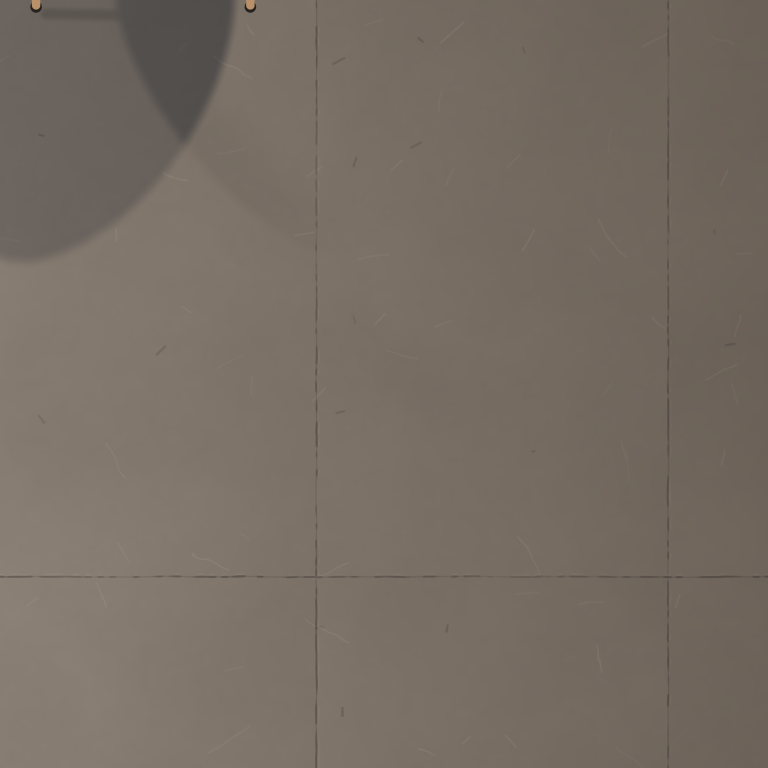
This texture is drawn by a Shadertoy shader. Its source:

```glsl
// Smooth grey-brown concrete floor cut into tall slabs by thin, broken joints.
// Layered noise gives the trowelled mottling, hashed cells scatter scratches and
// pits, and two overlapping soft shadows with peg ends lie at the upper left.

const vec2 SLAB_SIZE = vec2(0.458, 0.92);
const vec2 SLAB_ORIGIN = vec2(0.412, 0.249);
const float JOINT_HALF_WIDTH = 0.0011;
const float JOINT_WOBBLE = 0.0012;
const float JOINT_DEPTH = 0.27;
const vec3 LIGHT_CONCRETE = vec3(0.540, 0.500, 0.458);
const vec3 DARK_CONCRETE = vec3(0.405, 0.368, 0.332);
const vec3 SHADOW_TINT = vec3(0.815, 0.825, 0.850);
const vec3 OVERLAP_TINT = vec3(0.80, 0.82, 0.85);
const vec3 PEG_COLOR = vec3(0.72, 0.57, 0.42);
const vec3 PEG_BASE_COLOR = vec3(0.15, 0.13, 0.12);
const float MOTTLE = 0.085;
const float GRAIN = 0.022;
const float SCRATCH_CELLS = 11.0;
const float PIT_CELLS = 8.0;

float hash(vec2 p) {
    vec3 q = fract(vec3(p.xyx) * 0.1031);
    q += dot(q, q.yzx + 33.33);
    return fract((q.x + q.y) * q.z);
}

float noise(vec2 p) {
    vec2 i = floor(p), f = fract(p);
    f = f * f * (3.0 - 2.0 * f);
    return mix(mix(hash(i), hash(i + vec2(1, 0)), f.x),
               mix(hash(i + vec2(0, 1)), hash(i + vec2(1, 1)), f.x), f.y);
}

float fbm(vec2 p) {
    float sum = 0.0, amp = 0.5;
    for (int i = 0; i < 5; i++) {
        sum += amp * noise(p);
        p = mat2(1.6, 1.2, -1.2, 1.6) * p + 7.3;
        amp *= 0.5;
    }
    return sum;
}

float segmentDistance(vec2 p, vec2 a, vec2 b) {
    vec2 d = b - a;
    return length(p - a - d * clamp(dot(p - a, d) / dot(d, d), 0.0, 1.0));
}

// Rounded shape: below 1 inside, pointed when the power is low
float superellipse(vec2 p, vec2 center, vec2 radius, float power) {
    vec2 q = pow(abs(p - center) / radius, vec2(power));
    return pow(q.x + q.y, 1.0 / power);
}

// Signed distance to the nearest joint; coord runs across it, along follows it
float jointDistance(float coord, float along, float origin, float period) {
    float wobble = (fbm(vec2(along * 28.0, origin * 50.0)) - 0.5) * JOINT_WOBBLE * 2.0;
    return (fract((coord - origin) / period + 0.5) - 0.5) * period + wobble;
}

// Dark groove (x) and pale chipped edge (y)
vec2 joint(float d, vec2 id, float along, float aa) {
    float chips = noise(vec2(along * 130.0, id.x * 9.0 + id.y));
    float wear = 0.45 + 0.55 * noise(vec2(along * 9.0, id.x * 5.0 + id.y));
    float width = JOINT_HALF_WIDTH * (0.7 + 0.6 * chips);
    float groove = 1.0 - smoothstep(width - aa, width + aa, abs(d));
    float edge = 1.0 - smoothstep(0.0, 0.0016 + aa, abs(d - 0.0026));
    return vec2(groove * wear * mix(0.45, 1.0, smoothstep(0.2, 0.6, chips)),
                edge * smoothstep(0.45, 0.9, chips));
}

// One short stroke in some of the cells
float strokes(vec2 uv, float cells, float seed, float density, float len, float width, float aa) {
    vec2 id = floor(uv * cells) + seed;
    if (hash(id) > density) return 0.0;
    vec2 center = 0.3 + 0.4 * vec2(hash(id + 11.7), hash(id + 23.1));
    float angle = 6.283 * hash(id + 37.9);
    vec2 arm = vec2(cos(angle), sin(angle)) * len * (0.3 + 0.7 * hash(id + 51.3));
    vec2 p = fract(uv * cells) + 0.05 * (noise(uv * 60.0) - 0.5);
    float d = segmentDistance(p, center - arm, center + arm) / cells;
    return (1.0 - smoothstep(0.0, width + aa, d)) * (0.4 + 0.6 * hash(id + 67.0));
}

void mainImage(out vec4 fragColor, in vec2 fragCoord) {
    vec2 uv = fragCoord / iResolution.xy;
    float aa = 0.7 / min(iResolution.x, iResolution.y);

    // Light falling off to the right and slightly to the top
    float shade = 0.03 + 0.86 * uv.x + 0.13 * uv.y * (1.0 - 0.6 * uv.x);
    vec3 color = mix(LIGHT_CONCRETE, DARK_CONCRETE, clamp(shade, 0.0, 1.0));

    // Mottling, fine grain and a slight tone per slab
    vec2 slab = floor((uv - SLAB_ORIGIN) / SLAB_SIZE);
    float cloud = fbm(uv * 4.5 + 1.2 * fbm(uv * 3.0) + slab * 5.0) - 0.48;
    color *= 1.0 + MOTTLE * cloud + GRAIN * (fbm(uv * 70.0) - 0.48);
    color *= 1.0 + 0.015 * (hash(slab + 4.0) - 0.5);

    // Scratches and pits
    float scratch = strokes(uv, SCRATCH_CELLS, 3.0, 0.35, 0.22, 0.0012, aa)
                  + strokes(uv + 0.043, SCRATCH_CELLS * 0.7, 71.0, 0.3, 0.26, 0.0010, aa);
    float pit = strokes(uv, PIT_CELLS, 131.0, 0.22, 0.05, 0.0018, aa);
    color *= 1.0 + 0.085 * scratch - 0.16 * pit;

    // Joints between slabs
    vec2 nearest = floor((uv - SLAB_ORIGIN) / SLAB_SIZE + 0.5);
    float dx = jointDistance(uv.x, uv.y, SLAB_ORIGIN.x, SLAB_SIZE.x);
    float dy = jointDistance(uv.y, uv.x, SLAB_ORIGIN.y, SLAB_SIZE.y);
    vec2 joints = max(joint(dx, vec2(nearest.x, 2.0), uv.y, aa),
                      joint(dy, vec2(nearest.y, 6.0), uv.x, aa));
    color *= (1.0 + 0.05 * joints.y) * (1.0 - JOINT_DEPTH * joints.x);

    // Main shadow, and a fainter one that darkens strongly where they cross
    float mainField = superellipse(uv, vec2(0.03, 1.0), vec2(0.276, 0.342), 1.7);
    float sideField = superellipse(uv, vec2(0.44, 1.0), vec2(0.29, 0.335), 1.5);
    float mainShadow = 1.0 - smoothstep(0.965, 1.03, mainField);
    float sideShadow = 1.0 - smoothstep(0.96, 1.03, sideField);
    float band = sideShadow * smoothstep(0.6, 0.9, sideField) * (1.0 - smoothstep(0.3, 0.5, uv.x));
    color *= mix(vec3(1), SHADOW_TINT, mainShadow);
    color *= mix(vec3(1), OVERLAP_TINT, mainShadow * sideShadow);
    color *= 1.0 - 0.055 * band * (1.0 - mainShadow);
    float streak = segmentDistance(uv, vec2(0.06, 0.982), vec2(0.16, 0.980));
    color *= 1.0 - 0.13 * (1.0 - smoothstep(0.002, 0.012, streak)) * (1.0 - sideShadow);

    // Peg ends standing at the top edge
    for (int i = 0; i < 2; i++) {
        vec2 foot = vec2(0.047 + 0.279 * float(i), 0.993);
        float base = length(uv - foot + vec2(0.0, 0.002)) - 0.0075;
        float peg = segmentDistance(uv, foot, foot + vec2(0.0, 0.02)) - 0.0055;
        color = mix(color, PEG_BASE_COLOR, 1.0 - smoothstep(-aa, aa, base));
        color = mix(color, PEG_COLOR, 1.0 - smoothstep(-aa, aa, peg));
    }
    fragColor = vec4(color, 1.0);
}
```
